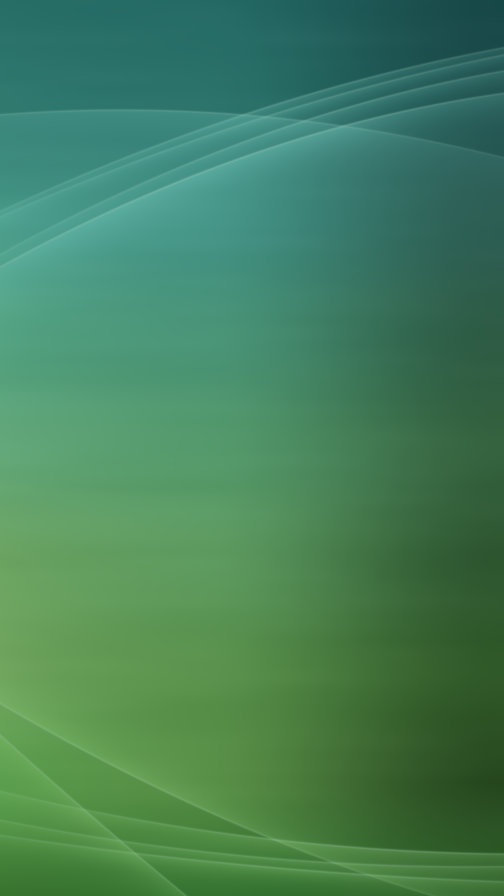
This background is drawn by a Shadertoy shader. Its source:

```glsl
// Soft teal-to-green backdrop crossed by thin luminous arcs at both ends.
// Three vertical colour ramps are blended across the canvas; each arc is a
// parabola with a bright rim and a veil of light fading to one side of it.

#define KEYS 9
#define ARCS 10
#define RIM_WIDTH 0.0013
#define RIM_GAIN 0.75
#define VEIL_GAIN 1.0
#define STREAK_GAIN 0.022
#define TEAL_LIGHT vec3(0.50, 0.84, 0.79)
#define GREEN_LIGHT vec3(0.60, 0.84, 0.52)
#define RIM_LIGHT vec3(0.68, 0.83, 0.75)

// Colour keys, evenly spaced from the bottom to the top
const vec3 leftRamp[KEYS] = vec3[KEYS](
    vec3(.24, .47, .20), vec3(.36, .63, .31), vec3(.43, .64, .36),
    vec3(.43, .65, .39), vec3(.38, .65, .47), vec3(.33, .64, .51),
    vec3(.28, .60, .53), vec3(.18, .47, .43), vec3(.16, .44, .41));
const vec3 midRamp[KEYS] = vec3[KEYS](
    vec3(.20, .45, .19), vec3(.33, .54, .26), vec3(.34, .56, .29),
    vec3(.36, .60, .37), vec3(.33, .60, .42), vec3(.28, .57, .46),
    vec3(.25, .56, .51), vec3(.17, .45, .42), vec3(.14, .41, .39));
const vec3 rightRamp[KEYS] = vec3[KEYS](
    vec3(.18, .38, .16), vec3(.15, .28, .12), vec3(.19, .35, .16),
    vec3(.18, .34, .19), vec3(.20, .38, .24), vec3(.18, .36, .27),
    vec3(.17, .36, .32), vec3(.11, .30, .29), vec3(.09, .28, .28));

// Arc heights at the left edge, centre and right edge
const vec3 arcHeights[ARCS] = vec3[ARCS](
    vec3(.764, .875, .947), vec3(.758, .865, .939),
    vec3(.716, .845, .921), vec3(.702, .828, .896),
    vec3(.872, .871, .824), vec3(.215, .073, -.022),
    vec3(.180, -.059, -.265), vec3(.117, .066, .047),
    vec3(.085, .044, .033), vec3(.068, .034, .016));

// Strength, veil depth (negative fades upward), x of the brightest part
const vec3 arcStyles[ARCS] = vec3[ARCS](
    vec3(.26, .014, .55), vec3(.22, .011, .60),
    vec3(.27, .018, .60), vec3(.38, .035, .45),
    vec3(.25, .040, .35), vec3(.28, -.020, .25),
    vec3(.24, .020, .20), vec3(.30, .015, .75),
    vec3(.24, .011, .60), vec3(.26, .010, .60));

float hash(vec2 p) {
    return fract(sin(dot(p, vec2(127.1, 311.7))) * 43758.5453);
}

float noise(vec2 p) {
    vec2 cell = floor(p), f = fract(p);
    f = f * f * (3.0 - 2.0 * f);
    return mix(mix(hash(cell), hash(cell + vec2(1, 0)), f.x),
               mix(hash(cell + vec2(0, 1)), hash(cell + vec2(1, 1)), f.x), f.y);
}

// Blend the three ramps across and up the canvas, darkening to the right
vec3 backdrop(vec2 uv) {
    float pos = clamp(uv.y, 0.0, 0.9999) * float(KEYS - 1);
    int key = int(pos);
    float f = fract(pos);
    f = mix(f, smoothstep(0.0, 1.0, f), 0.5);
    vec3 left = mix(leftRamp[key], leftRamp[key + 1], f);
    vec3 mid = mix(midRamp[key], midRamp[key + 1], f);
    vec3 right = mix(rightRamp[key], rightRamp[key + 1], f);
    float away = max(1.0 - uv.x / 0.6, 0.0);
    return mix(mix(mid, left, away * away), right, smoothstep(0.4, 1.0, uv.x));
}

// Parabola through three heights, with its slope in the second component
vec2 parabola(float x, vec3 h) {
    float bend = 4.0 * h.y - 2.0 * (h.x + h.z);
    return vec2(mix(h.x, h.z, x) + bend * x * (1.0 - x),
                h.z - h.x + bend * (1.0 - 2.0 * x));
}

void mainImage(out vec4 fragColor, in vec2 fragCoord) {
    vec2 uv = fragCoord / iResolution.xy;
    float aspect = iResolution.y / iResolution.x;
    float pixel = 1.0 / iResolution.y;
    vec3 color = backdrop(uv);

    // Faint horizontal streaks at two scales
    float streaks = noise(uv * vec2(2.5, 24.0)) + 0.5 * noise(uv * vec2(5.0, 70.0));
    color += STREAK_GAIN * (streaks - 0.75);

    // Arcs: one-sided veil plus thin rim, brightest around one place
    for (int i = 0; i < ARCS; i++) {
        vec2 curve = parabola(uv.x, arcHeights[i]);
        vec3 style = arcStyles[i];
        float slope = curve.y * aspect;
        float d = (curve.x - uv.y) * inversesqrt(1.0 + slope * slope);
        d *= sign(style.y);
        float along = (uv.x - style.z) / 0.55;
        float power = style.x * mix(0.3, 1.0, exp(-along * along));
        float veil = smoothstep(-pixel, pixel, d) * exp(-max(d, 0.0) / abs(style.y));
        float rim = exp(-pow(d / max(RIM_WIDTH, pixel * 0.6), 2.0));
        vec3 light = mix(GREEN_LIGHT, TEAL_LIGHT, smoothstep(0.3, 0.7, uv.y));
        color = mix(color, light, power * veil * VEIL_GAIN);
        color = mix(color, RIM_LIGHT, power * rim * RIM_GAIN);
    }

    fragColor = vec4(clamp(color, 0.0, 1.0), 1.0);
}
```
